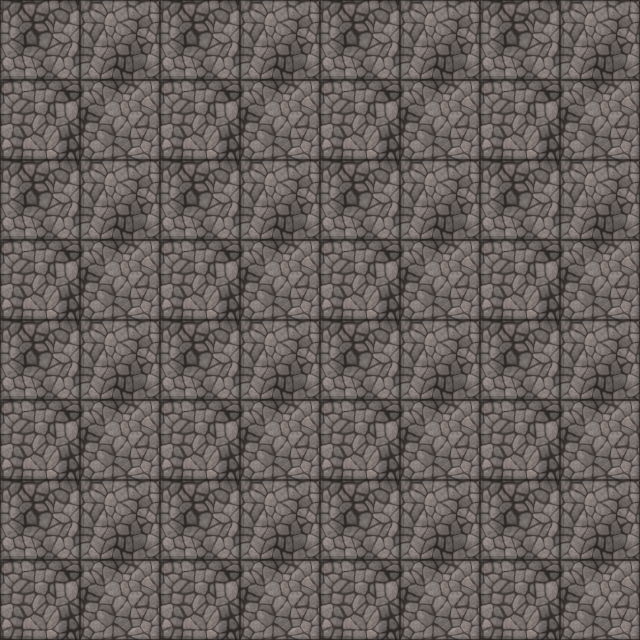
This texture is drawn by a WebGL 1 fragment shader. Its source:

```glsl
precision highp float;
// Cobbled paving: a block of rounded stones, two squares wide and two high, repeats
// over the canvas. Stones are wrapped Voronoi cells shaded by their distance to the
// gap; thin dark joints cut the ground into squares, and wrapped noise adds wear.

uniform vec2 u_resolution;

#define BLOCKS 4.0        // repeats of the block across and down
#define SQUARES 2.0       // jointed squares per block side
#define STONES 14.0       // stones per block side
#define JITTER 0.86       // irregularity of stone positions
#define WARP 0.50         // bending of stone outlines, in stones
#define ROUNDNESS 16.0    // lower is rounder
#define BEVEL 0.17        // width of the shaded stone rim, in stones
#define SINK 0.15         // how much sunken stones shrink, in stones
#define JOINT 0.011       // half width of a joint, in squares
#define GRAIN 0.13        // strength of the fine surface grain
#define SHADE 0.36        // darkness of the shadowed hollows

const vec3 GAP_COLOR = vec3(0.245, 0.226, 0.216);
const vec3 STONE_COLOR = vec3(0.503, 0.476, 0.465);
const vec3 WARM_TINT = vec3(1.02, 0.985, 0.975);
const vec3 JOINT_COLOR = vec3(0.13, 0.12, 0.11);
const vec2 LIGHT = vec2(-0.6, 0.8);

vec2 hash22(vec2 p) {
  vec3 h = fract(p.xyx * vec3(0.1031, 0.1030, 0.0973));
  h += dot(h, h.yzx + 33.33);
  return fract((h.xx + h.yz) * h.zy);
}

// Hash of a lattice cell that wraps after the given period
vec2 wrapHash(vec2 cell, float period) {
  return hash22(floor(mod(cell + 0.5, period)) + 1.0);
}

// Two channels of smooth value noise, wrapping after the given period
vec2 wrapNoise(vec2 p, float period) {
  vec2 i = floor(p), f = fract(p);
  f = f * f * (3.0 - 2.0 * f);
  vec2 low = mix(wrapHash(i, period), wrapHash(i + vec2(1.0, 0.0), period), f.x);
  vec2 high = mix(wrapHash(i + vec2(0.0, 1.0), period), wrapHash(i + 1.0, period), f.x);
  return mix(low, high, f.y);
}

// Vector from point p to the centre of the stone in a lattice cell
vec2 toCentre(vec2 p, vec2 cell) {
  return cell + 0.5 + JITTER * (wrapHash(cell, STONES) - 0.5) - p;
}

// Finds the nearest stone; returns the rounded distance to its border
float stoneBorder(vec2 p, out vec2 centre, out vec2 stone) {
  vec2 home = floor(p);
  float nearest = 8.0;
  for (int y = -1; y <= 1; y++) {
    for (int x = -1; x <= 1; x++) {
      vec2 cell = home + vec2(float(x), float(y));
      vec2 v = toCentre(p, cell);
      if (dot(v, v) < nearest) {
        nearest = dot(v, v);
        centre = v;
        stone = cell;
      }
    }
  }
  float sum = 0.0;
  for (int y = -2; y <= 2; y++) {
    for (int x = -2; x <= 2; x++) {
      vec2 v = toCentre(p, stone + vec2(float(x), float(y)));
      vec2 across = v - centre;
      if (dot(across, across) > 0.0001) {
        sum += exp(-ROUNDNESS * dot(0.5 * (centre + v), normalize(across)));
      }
    }
  }
  return -log(sum) / ROUNDNESS;
}

// Coverage of the joint lines shifted by an offset, in square units
vec2 jointLines(vec2 p, float offset, float halfWidth, vec2 pixel) {
  vec2 d = abs(fract(p + 0.5 - offset) - 0.5);
  return 1.0 - smoothstep(vec2(halfWidth) - 0.7 * pixel, vec2(halfWidth) + 0.7 * pixel, d);
}

void main() {
  vec2 block = gl_FragCoord.xy / u_resolution * BLOCKS;
  vec2 broad = wrapNoise(block * 7.0, 7.0);
  vec2 bend = wrapNoise(block * 11.0, 11.0) - 0.5;
  vec2 fine = wrapNoise(block * 112.0, 112.0);
  vec2 blotch = wrapNoise(block * 48.0, 48.0);
  float hollow = 1.0 - smoothstep(0.05, 0.55, broad.x);

  // Stone faces: flat tops with dark rims, side light and a tone for each stone
  vec2 centre = vec2(0.0), stone = vec2(0.0);
  float border = stoneBorder(block * STONES + WARP * bend, centre, stone);
  vec2 tone = wrapHash(stone + 5.0, STONES);
  float sunken = 1.0 - smoothstep(0.0, 0.5, tone.x);
  border += 0.045 - SINK * sunken * (0.4 + 0.6 * hollow) + 0.07 * (blotch.x - 0.5);
  float dome = smoothstep(-0.02, BEVEL, border);
  vec3 face = STONE_COLOR * mix(vec3(1.0), WARM_TINT, smoothstep(0.6, 1.0, tone.y));
  face *= mix(0.93, 1.04, tone.y) - 0.10 * sunken;
  face *= 1.0 + 0.16 * dot(-centre, LIGHT) + GRAIN * (fine.x + blotch.y - 1.0);
  vec3 color = mix(GAP_COLOR, face, dome);

  // Shadowed hollows, deepest between the stones, and fine grit
  color *= 1.03 - SHADE * hollow * (1.0 - 0.35 * dome) + GRAIN * (fine.y - 0.5);

  // Joints: soft shadow, faint worn side lines, then the dark core
  vec2 square = block * SQUARES;
  vec2 pixel = BLOCKS * SQUARES / u_resolution;
  vec2 gap = abs(fract(square + 0.5) - 0.5);
  color *= 1.0 - 0.24 * (1.0 - smoothstep(0.0, 0.06, min(gap.x, gap.y)));
  vec2 side = jointLines(square, 0.042, 0.4 * JOINT, pixel);
  color *= 1.0 - 0.22 * max(side.x, side.y) * smoothstep(0.25, 0.75, broad.y);
  vec2 core = jointLines(square, 0.0, JOINT, pixel);
  color = mix(color, JOINT_COLOR, max(core.x, core.y) * (0.55 + 0.25 * blotch.x));

  gl_FragColor = vec4(color, 1.0);
}
```
